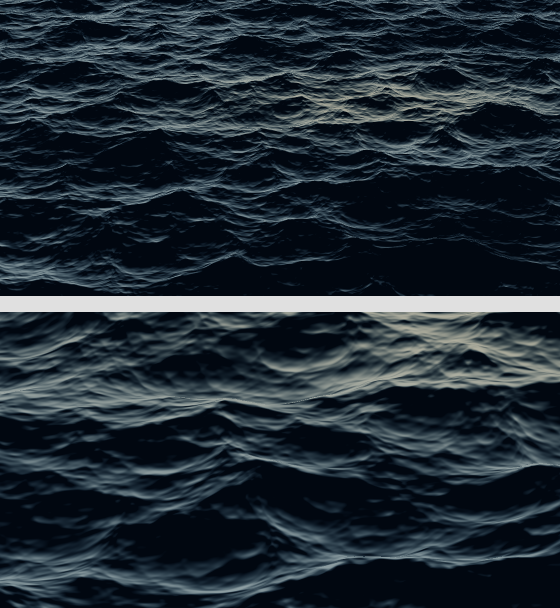
Top: the whole. Bottom: its middle third, enlarged.
Give the GLSL for this texture, as a WebGL 1 fragment shader.

```glsl
precision highp float;
uniform vec2 u_resolution;

// Camera
const float FIELD = 0.25;
const float TILT = 0.42;
const float CAMERA_HEIGHT = 1.0;

// Water surface
const float WAVE_DEPTH = 0.063;
const float SLAB = 0.36;
const float SWELL_FREQUENCY = 20.0;
const float FREQUENCY_GROWTH = 1.18;
const float WEIGHT_DECAY = 0.82;
const float DRAG = 0.38;
const float TURN = 2.4;
const float CROSS_SPREAD = 0.65;
const float NORMAL_STEP = 0.0045;
const int MAX_WAVES = 24;
const int COARSE_WAVES = 13;
const int MARCH_STEPS = 28;
const int SAMPLES = 2;

// Light and colour
const vec3 DEEP_WATER = vec3(0.004, 0.028, 0.062);
const vec3 COOL_SKY = vec3(0.60, 0.66, 0.67);
const vec3 WARM_SKY = vec3(0.70, 0.69, 0.62);
const vec3 TONE_CURVE = vec3(1.12, 0.95, 0.85);
const float GLANCE_POWER = 4.0;
const float BLACK_POINT = 0.05;
const float EXPOSURE = 3.5;

// Layered sines with sharp crests; each wave drags the next ones along
float waveHeight(vec2 ground, int count) {
  vec2 p = ground * SWELL_FREQUENCY;
  float frequency = 1.0, weight = 1.0, sum = 0.0, total = 0.0;
  for (int i = 0; i < MAX_WAVES; i++) {
    if (i >= count) break;
    float k = float(i);
    float angle = k * TURN + 0.4;
    vec2 dir = normalize(vec2(CROSS_SPREAD * sin(angle), cos(angle)));
    float phase = dot(dir, p) * frequency + k * 1.7;
    float wave = exp(sin(phase) - 1.0);
    p -= dir * wave * cos(phase) * weight * DRAG;
    sum += wave * weight;
    total += weight;
    weight *= WEIGHT_DECAY;
    frequency *= FREQUENCY_GROWTH;
  }
  return WAVE_DEPTH * (sum / total - 0.47);
}

// Walks the ray through the slab that holds the waves
vec3 hitWater(vec3 eye, vec3 ray) {
  float slab = SLAB * WAVE_DEPTH;
  float start = (slab - eye.y) / ray.y;
  float stride = -2.0 * slab / ray.y / float(MARCH_STEPS);
  float t = start, lastGap = slab;
  for (int i = 0; i <= MARCH_STEPS; i++) {
    vec3 p = eye + ray * t;
    float gap = p.y - waveHeight(p.xz, COARSE_WAVES);
    if (gap < 0.0) {
      t += stride * gap / (lastGap - gap);
      break;
    }
    lastGap = gap;
    t += stride;
  }
  return eye + ray * t;
}

vec3 waterNormal(vec2 g) {
  float h = waveHeight(g, MAX_WAVES);
  float hx = waveHeight(g + vec2(NORMAL_STEP, 0.0), MAX_WAVES);
  float hz = waveHeight(g + vec2(0.0, NORMAL_STEP), MAX_WAVES);
  return normalize(vec3(h - hx, NORMAL_STEP, h - hz));
}

float softSpot(vec2 uv, vec2 centre, vec2 radius) {
  vec2 d = (uv - centre) / radius;
  return exp(-dot(d, d));
}

vec3 shadeWater(vec2 uv, float aspect) {
  vec2 screen = (uv - 0.5) * vec2(aspect, 1.0) * FIELD;
  vec3 ray = normalize(vec3(screen.x, screen.y - TILT, 1.0));
  vec3 hit = hitWater(vec3(0.0, CAMERA_HEIGHT, 0.0), ray);
  float facing = clamp(dot(waterNormal(hit.xz), -ray), 0.0, 1.0);

  // Broad pools of light and shade
  float glow = softSpot(uv, vec2(0.66, 0.65), vec2(0.36, 0.12));
  float sheen = softSpot(uv, vec2(0.25, 0.78), vec2(0.3, 0.2))
              + softSpot(uv, vec2(0.15, 0.18), vec2(0.25, 0.2));
  float shade = 0.65 * softSpot(uv, vec2(0.82, 0.14), vec2(0.32, 0.22))
              + 0.5 * softSpot(uv, vec2(0.85, 0.87), vec2(0.3, 0.1))
              + 0.4 * softSpot(uv, vec2(0.08, 0.5), vec2(0.2, 0.1));
  float patches = sin(hit.x * 9.0 + 2.0 * sin(hit.z * 5.0))
                * sin(hit.z * 8.0 + 1.5 * sin(hit.x * 6.0));
  float light = (0.68 + 0.7 * glow + 0.15 * sheen) * (1.0 - shade)
              * (1.0 + 0.35 * patches);

  // Glancing faces mirror the bright horizon, near faces stay dark
  float mirror = light * pow(1.0 - facing, GLANCE_POWER);
  mirror = 1.0 - exp(-EXPOSURE * max(mirror - BLACK_POINT, 0.0));
  vec3 sky = mix(COOL_SKY, WARM_SKY, glow);
  return mix(DEEP_WATER, sky, pow(vec3(mirror), TONE_CURVE));
}

void main() {
  float aspect = u_resolution.x / u_resolution.y;
  vec3 color = vec3(0.0);
  for (int i = 0; i < SAMPLES; i++) {
    float shift = (float(i) + 0.5) / float(SAMPLES) - 0.5;
    vec2 uv = (gl_FragCoord.xy + vec2(0.5 * shift, shift)) / u_resolution;
    color += shadeWater(uv, aspect);
  }
  gl_FragColor = vec4(color / float(SAMPLES), 1.0);
}
```
